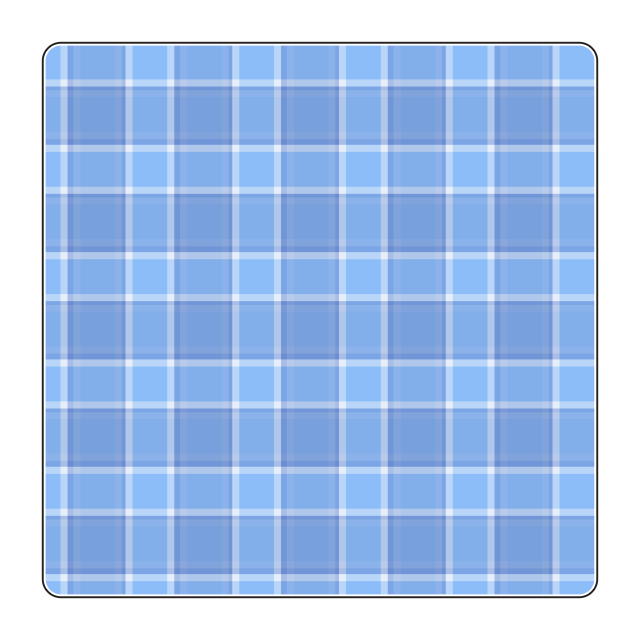
Give the GLSL for this pattern, as a WebGL 2 fragment shader.

```glsl
#version 300 es
precision highp float;

#define PERIOD vec2(0.1668, 0.1677)
#define FIRST_STRIPE vec2(0.0945, 0.0919)
#define CLOTH_HALF 0.4287
#define CLOTH_RADIUS 0.024
#define FRAME_HALF 0.4332
#define FRAME_RADIUS 0.0285
#define FRAME_WIDTH 0.003
#define SKY vec3(0.549, 0.741, 0.973)
#define BAND vec3(0.467, 0.627, 0.863)
#define EDGE vec3(0.420, 0.553, 0.820)
#define SOFT vec3(0.540, 0.655, 0.860)
#define PALE vec3(0.900, 0.935, 0.980)

uniform vec2 u_resolution;
out vec4 outColor;

// Signed distance to a rounded square
float roundedSquare(vec2 p, float halfSize, float radius) {
  vec2 q = abs(p) - halfSize + radius;
  return length(max(q, 0.0)) + min(max(q.x, q.y), 0.0) - radius;
}

// Antialiased coverage of the interval [start, end]
float stripe(float t, float start, float end, float pixel) {
  float middle = 0.5 * (start + end);
  float halfWidth = 0.5 * (end - start);
  return clamp((halfWidth - abs(t - middle)) / pixel + 0.5, 0.0, 1.0);
}

// Thread colour along one axis; the wrap falls inside the plain sky threads
vec3 threadColor(float position, float pixel) {
  const float lead = 0.16;
  float t = fract(position + lead) - lead;
  vec3 color = SKY;
  color = mix(color, EDGE, stripe(t, 0.030, 0.640, pixel));
  color = mix(color, SOFT, stripe(t, 0.120, 0.574, pixel));
  color = mix(color, BAND, stripe(t, 0.187, 0.511, pixel));
  color = mix(color, PALE, stripe(t, 0.000, 0.066, pixel));
  color = mix(color, PALE, stripe(t, 0.609, 0.675, pixel));
  return color;
}

void main() {
  vec2 uv = gl_FragCoord.xy / u_resolution;
  float pixel = 1.0 / min(u_resolution.x, u_resolution.y);

  // Plaid: equal blend of warp and weft
  vec2 cell = (uv - FIRST_STRIPE) / PERIOD;
  vec2 cellPixel = 1.0 / (u_resolution * PERIOD);
  vec3 warp = threadColor(cell.x, cellPixel.x);
  vec3 weft = threadColor(cell.y, cellPixel.y);
  vec3 plaid = 0.5 * (warp + weft);

  // Rounded cloth on a white margin that joins at the canvas edges
  vec2 p = uv - 0.5;
  float clothDistance = roundedSquare(p, CLOTH_HALF, CLOTH_RADIUS);
  float cloth = clamp(0.5 - clothDistance / pixel, 0.0, 1.0);
  vec3 color = mix(vec3(1.0), plaid, cloth);

  // Thin dark frame
  float frameDistance = abs(roundedSquare(p, FRAME_HALF, FRAME_RADIUS));
  float frame = clamp(0.5 + (0.5 * FRAME_WIDTH - frameDistance) / pixel, 0.0, 1.0);
  color = mix(color, vec3(0.14, 0.13, 0.13), frame);

  outColor = vec4(color, 1.0);
}
```
